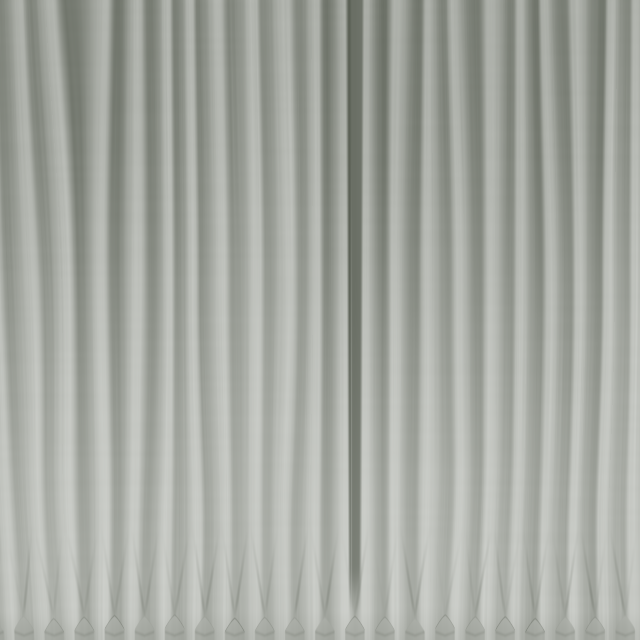
Write a WebGL 2 fragment shader that draws this texture.

```glsl
#version 300 es
precision highp float;
// Pale grey-green pleated curtain with a dark centre seam and gathered hem.
uniform vec2 u_resolution;
out vec4 outColor;

const vec3 SHADOW = vec3(0.40, 0.42, 0.38);
const vec3 CLOTH = vec3(0.77, 0.78, 0.76);
const float FOLDS = 21.3;     // folds across the canvas
const float SEAM_X = 0.5545;

float hash(vec2 p) {
  return fract(sin(dot(p, vec2(127.1, 311.7))) * 43758.5453);
}

float noise(vec2 p) {
  vec2 cell = floor(p), f = fract(p);
  f = f * f * (3.0 - 2.0 * f);
  float low = mix(hash(cell), hash(cell + vec2(1, 0)), f.x);
  float high = mix(hash(cell + vec2(0, 1)), hash(cell + vec2(1, 1)), f.x);
  return mix(low, high, f.y);
}

// Soft-edged line: 1 on the centre, 0 beyond halfWidth.
float stroke(float d, float halfWidth, float soft) {
  return 1.0 - smoothstep(halfWidth - soft, halfWidth + soft, abs(d));
}

// Fold coordinate: valleys lie on whole numbers, counted from the seam.
float foldCoord(vec2 uv) {
  float u = (uv.x - SEAM_X) * FOLDS;
  float free = smoothstep(0.5, 2.5, abs(u));
  float lean = 0.75 * uv.y * (1.0 - smoothstep(0.0, 0.24, uv.x));
  float sway = (noise(vec2(u * 0.6 + 40.0, uv.y * 1.8)) - 0.5) * 0.65;
  return u + free * (lean + sway * smoothstep(0.0, 0.3, uv.y));
}

// Light over one fold: a slow rise, a bright ridge, then a steep drop.
float foldLight(float t, float variation) {
  float ridge = mix(0.62, 0.78, variation);
  float rise = smoothstep(0.06, ridge, t);
  float drop = 1.0 - smoothstep(ridge + 0.06, 1.0, t);
  float crease = sin(t * 12.566) * sin(t * 3.1416);
  return rise * drop + crease * 0.16 * (variation - 0.35);
}

float clothTone(vec2 uv) {
  float u = foldCoord(uv);
  float id = floor(u), f = u - id;
  float t = id < 0.0 ? f : 1.0 - f;
  float variation = hash(vec2(id, 7.0));
  float lit = foldLight(t, variation);
  float ridgeTone = mix(1.06, 0.77, smoothstep(0.1, 1.0, uv.y));
  float depth = mix(0.36, 0.58, smoothstep(0.0, 0.85, uv.y));
  // Valleys share one depth on both sides, so the shading stays continuous.
  float valley = floor(u + 0.5);
  depth *= mix(0.8, 1.2, hash(vec2(valley, 3.0)));
  float broad = noise(vec2(uv.x * 7.0 + 3.0, uv.y * 1.5)) - 0.5;
  return ridgeTone - depth * (1.0 - lit) + broad * 0.12;
}

// Fine threads running down the cloth, with a very faint cross weave.
float threads(vec2 uv, float u) {
  float fine = noise(vec2(u * 14.0, uv.y * 2.5)) - 0.5;
  float finer = noise(vec2(u * 32.0, uv.y * 5.0)) - 0.5;
  float weave = noise(vec2(uv.x * 9.0, uv.y * 110.0)) - 0.5;
  return fine * 0.07 + finer * 0.035 + weave * 0.018;
}

// Slanted creases that gather downward into each valley.
float hemCreases(float v, float id, float y) {
  float spread = max(y - 0.035, 0.0) * 3.2;
  float fade = smoothstep(0.03, 0.06, y) * (1.0 - smoothstep(0.07, 0.19, y));
  float left = stroke(v + spread, 0.04, 0.04) * hash(vec2(id, 11.0));
  float right = stroke(v - spread, 0.04, 0.04) * hash(vec2(id, 12.0));
  return (left + right) * fade;
}

// Small peaked pleat at the foot of a valley: x is fill, y is outline.
vec2 hemPleat(float v, float id, float y, float pixel) {
  float peak = 0.036 + 0.006 * (hash(vec2(id, 21.0)) - 0.5);
  float side = abs(v) / 0.34;
  float top = peak - 0.022 * pow(side, 1.3);
  float within = 1.0 - smoothstep(0.85, 1.05, side);
  float fill = within * (1.0 - smoothstep(-0.003, 0.003, y - top));
  float edge = stroke(y - top, 0.001, pixel + 0.0006);
  float foot = stroke(y - 0.007 - 0.006 * side, 0.002, 0.003);
  return vec2(fill, within * (edge * hash(vec2(id, 22.0)) + 0.35 * foot));
}

// Dark opening between the two panels, with one thin lit edge.
float seamTone(float tone, float x, float y, float pixel) {
  float halfWidth = mix(0.008, 0.013, y);
  float d = x - SEAM_X;
  float opening = stroke(d, halfWidth, 0.003) * smoothstep(0.025, 0.12, y);
  float inside = mix(0.22, 0.04, smoothstep(0.05, 0.6, y)) + 5.0 * max(d, 0.0);
  inside -= 0.16 * stroke(d + 0.0085, 0.002, 0.002);
  inside += 0.3 * stroke(d + 0.0055, 0.0008, pixel) * (1.0 - smoothstep(0.4, 0.8, y));
  return mix(tone, inside, opening);
}

void main() {
  vec2 uv = gl_FragCoord.xy / u_resolution;
  float pixel = 1.0 / min(u_resolution.x, u_resolution.y);
  float u = foldCoord(uv);
  float id = floor(u + 0.5), v = u - id;

  float tone = clothTone(uv) + threads(uv, u);
  tone -= 0.22 * hemCreases(v, id, uv.y);
  vec2 pleat = hemPleat(v, id, uv.y, pixel);
  tone = mix(tone, 0.78 - 0.25 * abs(v), 0.75 * pleat.x) - 0.4 * pleat.y;
  tone -= 0.1 * (1.0 - smoothstep(0.0, 0.05, uv.y));
  tone = seamTone(tone, uv.x, uv.y, pixel);

  outColor = vec4(mix(SHADOW, CLOTH, clamp(tone, -0.2, 1.08)), 1.0);
}
```
